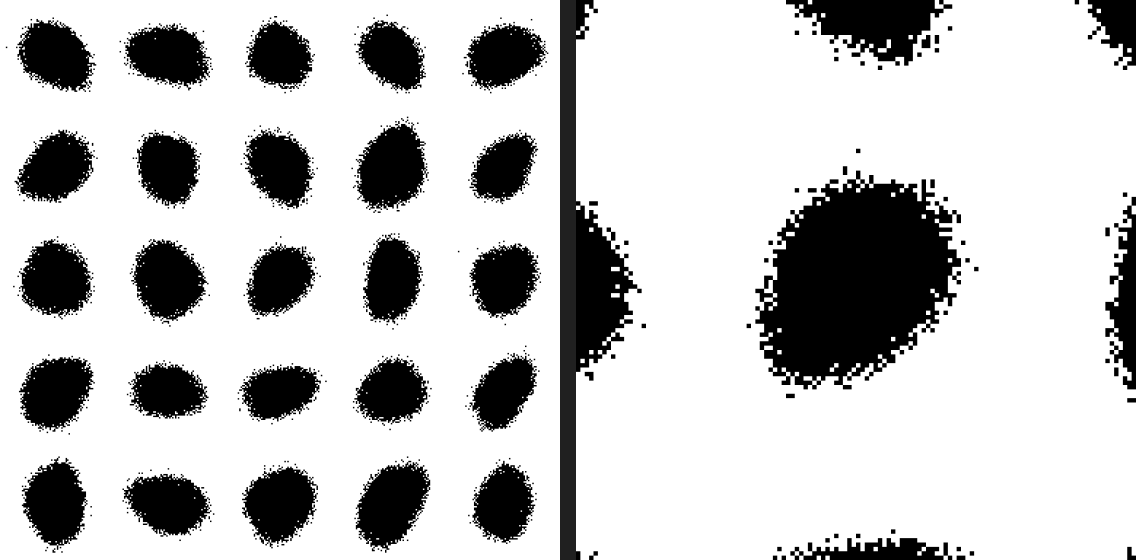
Left: the whole. Right: its middle third, enlarged.
This pattern is drawn by a Shadertoy shader. Its source:

```glsl
const float REPEATS = 5.0;
const float GRAINS = 384.0;      // grains across the canvas
const float FRAY = 0.013;        // edge scatter, in cells
const float TAU = 6.2831853;
const vec3 PAPER = vec3(1.0);
const vec3 INK = vec3(0.0);

// Integer hash of a lattice point, strictly inside 0..1
float hash(vec2 lattice, uint seed) {
    uvec2 q = uvec2(lattice);
    uint h = q.x * 1597334677u ^ q.y * 3812015801u ^ seed * 2654435769u;
    h = (h ^ (h >> 16)) * 2246822519u;
    h = (h ^ (h >> 13)) * 3266489917u;
    h ^= h >> 16;
    return (float(h >> 8) + 0.5) / 16777216.0;
}

vec2 rotate(vec2 p, float angle) {
    float c = cos(angle), s = sin(angle);
    return vec2(c * p.x + s * p.y, c * p.y - s * p.x);
}

// Approximate distance to a lumpy, tilted ellipse unique to its cell
float blobDistance(vec2 p, vec2 cell) {
    float size = mix(0.27, 0.335, hash(cell, 1u));
    float stretch = mix(1.02, 1.27, hash(cell, 2u));
    vec2 q = rotate(p, 0.5 * TAU * hash(cell, 3u));
    q /= vec2(stretch, 1.0 / stretch);
    float angle = atan(q.y, q.x);
    float lobes = 0.045 * cos(3.0 * angle + TAU * hash(cell, 4u))
                + 0.025 * cos(4.0 * angle + TAU * hash(cell, 5u));
    return length(q) - size * (1.0 + lobes);
}

// Each grain is fully inked or bare; logistic scatter frays the outline
float grainInk(vec2 grain) {
    vec2 wrapped = mod(grain, GRAINS);
    vec2 p = (wrapped + 0.5) / GRAINS * REPEATS;
    float h = hash(wrapped, 6u);
    float scatter = FRAY * log(h / (1.0 - h));
    return step(blobDistance(fract(p) - 0.5, floor(p)) + scatter, 0.0);
}

// Blend the four nearest grains by how much of the pixel each covers
float filteredInk(vec2 p, vec2 pixelWidth) {
    vec2 base = floor(p - 0.5);
    vec2 w = clamp((p - base - 1.0) / min(pixelWidth, vec2(1.0)) + 0.5, 0.0, 1.0);
    float lower = mix(grainInk(base), grainInk(base + vec2(1.0, 0.0)), w.x);
    float upper = mix(grainInk(base + vec2(0.0, 1.0)), grainInk(base + 1.0), w.x);
    return mix(lower, upper, w.y);
}

void mainImage(out vec4 fragColor, in vec2 fragCoord) {
    vec2 uv = fragCoord / iResolution.xy;
    float ink = filteredInk(uv * GRAINS, GRAINS / iResolution.xy);
    fragColor = vec4(mix(PAPER, INK, ink), 1.0);
}
```
